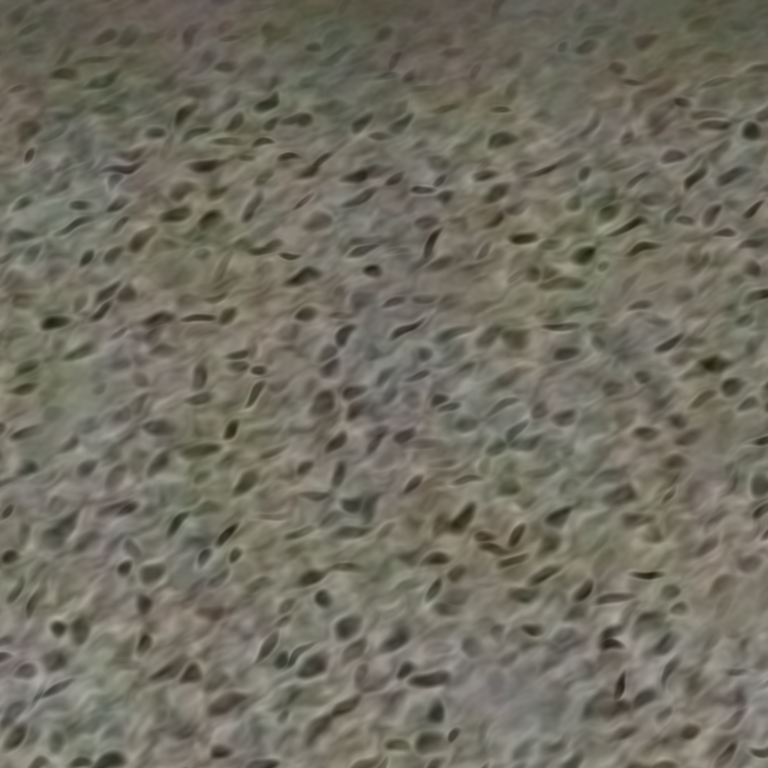
This texture is drawn by a WebGL 2 fragment shader. Its source:

```glsl
#version 300 es
precision highp float;

uniform vec2 u_resolution;
out vec4 fragColor;

const float GRAIN_ANGLE = 0.56;               // main slant of the pits, radians
const vec2  PIT_CELLS = vec2(18.0, 31.0);     // pits per unit along and across
const vec2  PIT_RADIUS = vec2(0.021, 0.0098);
const float PIT_TILT = 0.55;                  // random turn of each pit
const float PIT_DEPTH = 0.225;
const float RIM_HEIGHT = 0.035;
const vec2  MOTTLE_FREQ = vec2(25.0, 47.0);
const float MOTTLE_AMOUNT = 0.19;
const float FINE_AMOUNT = 0.10;
const float WARP_AMOUNT = 0.011;
const float TONE_BOTTOM = 0.500;
const float TONE_TOP = 0.445;
const float TOP_SHADE = 0.075;
const vec3  STONE_TINT = vec3(0.0, -0.013, -0.062);
const vec3  PINK_GREEN = vec3(0.034, -0.014, 0.006);
const vec3  BLUE_YELLOW = vec3(-0.012, -0.004, 0.045);

// Integer hash giving two values in 0..1
vec2 hash2(vec2 cell, uint seed) {
    uvec2 v = uvec2(ivec2(cell)) + uvec2(seed * 747u, seed * 1291u);
    v = v * 1664525u + 1013904223u;
    v.x += v.y * 1664525u;
    v.y += v.x * 1664525u;
    v ^= v >> 16u;
    v.x += v.y * 1664525u;
    v.y += v.x * 1664525u;
    v ^= v >> 16u;
    return vec2(v >> 8u) / 16777216.0;
}

mat2 rotation(float angle) {
    float c = cos(angle), s = sin(angle);
    return mat2(c, -s, s, c);
}

float cornerSlope(vec2 cell, vec2 offset, uint seed) {
    float angle = 6.28319 * hash2(cell, seed).x;
    return dot(vec2(cos(angle), sin(angle)), offset);
}

// Gradient noise, roughly -0.7 to 0.7
float noise(vec2 p, uint seed) {
    vec2 i = floor(p), f = fract(p);
    vec2 w = f * f * f * (f * (f * 6.0 - 15.0) + 10.0);
    vec2 e = vec2(1.0, 0.0);
    float low = mix(cornerSlope(i, f, seed), cornerSlope(i + e, f - e, seed), w.x);
    float high = mix(cornerSlope(i + e.yx, f - e.yx, seed),
                     cornerSlope(i + 1.0, f - 1.0, seed), w.x);
    return mix(low, high, w.y);
}

// Scattered slanted hollows: x is the depth, y the raised rim
vec2 pits(vec2 p) {
    vec2 cell = floor(p * PIT_CELLS);
    vec2 result = vec2(0.0);
    for (int y = -1; y <= 1; y++) {
        for (int x = -1; x <= 1; x++) {
            vec2 id = cell + vec2(x, y);
            vec2 center = (id + 0.1 + 0.8 * hash2(id, 1u)) / PIT_CELLS;
            vec2 size = hash2(id, 2u);
            vec2 look = hash2(id, 3u);
            vec2 local = rotation((look.x * 2.0 - 1.0) * PIT_TILT) * (p - center);
            float e = length(local / (PIT_RADIUS * mix(vec2(0.55), vec2(1.25), size)));
            float depth = mix(0.2, 1.0, look.y);
            float hollow = depth * (1.0 - smoothstep(0.45, 1.3, e));
            float rim = depth * smoothstep(0.9, 1.35, e) * (1.0 - smoothstep(1.35, 1.9, e));
            result = max(result, vec2(hollow, rim));
        }
    }
    return result;
}

void main() {
    vec2 uv = gl_FragCoord.xy / u_resolution.y;

    // Receding surface, turned along the grain and bent a little
    vec2 ground = vec2(uv.x, uv.y * (0.92 + 0.16 * uv.y));
    vec2 p = rotation(GRAIN_ANGLE) * ground;
    vec2 bend = vec2(noise(ground * 27.0, 4u), noise(ground * 27.0, 5u));
    p += WARP_AMOUNT * bend;

    // Relief
    vec2 pit = pits(p);
    float mottle = noise(p * MOTTLE_FREQ, 6u);
    float fine = noise(p * MOTTLE_FREQ * 2.1, 7u);
    float relief = MOTTLE_AMOUNT * mottle + FINE_AMOUNT * fine
                 + RIM_HEIGHT * pit.y * (1.0 - pit.x) - PIT_DEPTH * pit.x;

    // Worn patches and the far edge are flatter
    float patches = noise(ground * 7.0, 8u);
    float far = smoothstep(0.78, 1.0, uv.y + 0.05 * noise(ground * 4.0, 9u));
    float contrast = mix(1.1, 0.9, uv.y) * mix(1.0, 0.35, far);
    contrast *= 1.0 - 0.65 * smoothstep(0.16, 0.48, patches);

    // Broad light and soft dust
    float tone = mix(TONE_BOTTOM, TONE_TOP, uv.y) - TOP_SHADE * far;
    tone += 0.045 * noise(ground * 5.0, 10u) + 0.018 * noise(ground * 110.0, 11u);
    tone += contrast * relief;

    // Faint colour drift
    vec3 color = vec3(tone) + STONE_TINT;
    color += PINK_GREEN * (noise(ground * 6.0, 12u) + 0.5 * noise(ground * 19.0, 13u));
    color += BLUE_YELLOW * (noise(ground * 5.0, 14u) + 0.5 * noise(ground * 17.0, 15u));
    fragColor = vec4(clamp(color, 0.0, 1.0), 1.0);
}
```
